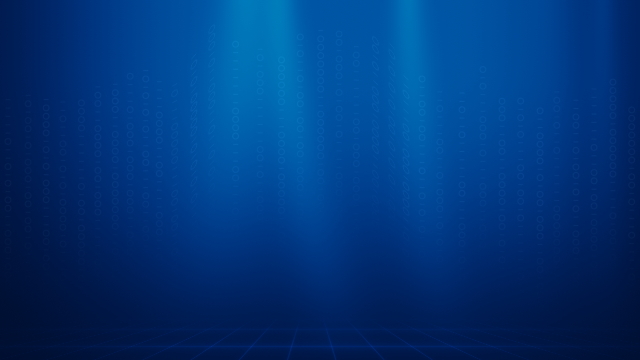
Give the GLSL for this background, as a WebGL 2 fragment shader.

```glsl
#version 300 es
precision highp float;
// Deep blue backdrop: soft light shafts fall from above onto a faint perspective grid,
// with columns of tiny rings and dashes. One scalar light level sums the gradients
// and shafts and is mapped to a blue ramp; marks and grid are added on top.

#define COLUMNS 35.0
#define ROW_STEP 0.0232
#define RING_RADIUS 0.0080
#define MARK_GAIN 0.5
#define AMBIENT 0.05
#define HORIZON 0.22
#define VANISH_X 0.487
#define TILE_WIDTH 0.0755
#define TILE_DEPTH 1.95
#define GRID_GAIN 0.75

uniform vec2 u_resolution;
out vec4 outColor;

float hash(vec2 p) {
    return fract(sin(dot(p, vec2(127.1, 311.7))) * 43758.5453);
}

float bump(float x, float center, float width) {
    float t = (x - center) / width;
    return exp(-t * t);
}

// Antialiased stroke from a distance and a half width, in canvas heights
float stroke(float dist, float halfWidth) {
    float pixel = 1.0 / u_resolution.y;
    return 1.0 - smoothstep(halfWidth - 0.5 * pixel, halfWidth + pixel, abs(dist));
}

// Shaft of light that leans, widens and dims on the way down
float shaft(vec2 uv, float top, float lean, float width, float gain, float decay) {
    float depth = 1.0 - uv.y;
    float center = top + lean * pow(depth, 1.5);
    float spread = 1.414 * width * (1.0 + 1.5 * depth);
    return gain * pow(uv.y, decay) * bump(uv.x, center, spread);
}

float lightLevel(vec2 uv) {
    float fall = 0.035 + 0.25 * smoothstep(-0.05, 0.83, uv.y);
    float leftSide = mix(0.17, 1.0, smoothstep(-0.05, 0.36, uv.x));
    float rightSide = mix(0.22, 1.0, 1.0 - smoothstep(0.7, 1.08, uv.x));
    float level = AMBIENT + fall * leftSide * rightSide;
    level += shaft(uv, 0.385, -0.07, 0.028, 0.145, 1.4);
    level += shaft(uv, 0.438, 0.10, 0.017, 0.125, 0.8);
    level += shaft(uv, 0.638, 0.06, 0.016, 0.115, 1.0);
    level += shaft(uv, 0.850, 0.02, 0.020, 0.02, 1.0);
    level += shaft(uv, 0.942, 0.01, 0.012, 0.04, 1.0);
    return level;
}

// Blue saturates before green along the ramp
vec3 blueRamp(float level) {
    return vec3(0.0, level, 0.825 * (1.0 - exp(-4.5 * level)));
}

// Unevenly spaced columns of rings and dashes, fading toward their lower ends
float marks(vec2 uv, float aspect) {
    float warped = uv.x + 0.027 * bump(uv.x, 0.30, 0.1) + 0.013 * bump(uv.x, 0.675, 0.05);
    float stretch = dFdx(warped) * u_resolution.x;
    float column = floor(warped * COLUMNS);
    float shift = 0.14 * (hash(vec2(column, 3.0)) - 0.5);
    float x = (fract(warped * COLUMNS) - 0.5 - shift) * aspect / (COLUMNS * stretch);
    float arch = 0.14 * (1.0 - smoothstep(0.1, 0.2, abs(uv.x - 0.46)));
    float top = 0.70 + arch + 0.12 * hash(vec2(column, 7.0));
    float below = top - uv.y;
    float row = floor(below / ROW_STEP);
    float y = (fract(below / ROW_STEP) - 0.5) * ROW_STEP;

    float ring = stroke(length(vec2(x, y)) - RING_RADIUS, 0.0007);
    float dash = stroke(y, 0.0007) * stroke(x, 0.75 * RING_RADIUS);
    float mark = mix(dash, ring, step(0.45, hash(vec2(column, row))));
    float fade = step(0.0, below) * (1.0 - smoothstep(0.28, 0.58, below));
    return mark * fade * mix(0.7, 1.0, hash(vec2(column, 11.0)));
}

// Floor grid converging on the horizon, with glow around each line
float floorGrid(vec2 uv, float aspect) {
    float drop = max(HORIZON - uv.y, 0.01);
    float tileX = (uv.x - VANISH_X) * HORIZON / (drop * TILE_WIDTH);
    float tileZ = 1.0 / (drop * TILE_DEPTH);
    float rail = abs(fract(tileX) - 0.5) * TILE_WIDTH * aspect * drop / HORIZON;
    float rung = abs(fract(tileZ - 0.31) - 0.5) * TILE_DEPTH * drop * drop;
    float lines = 0.5 * stroke(rail, 0.001) + 0.18 * exp(-rail / 0.006);
    lines += 0.2 * stroke(rung, 0.001) + 0.45 * exp(-rung / (0.05 * drop));
    float sides = mix(0.2, 1.0, 1.0 - smoothstep(0.1, 0.52, abs(uv.x - 0.5)));
    return lines * sides * (1.0 - smoothstep(0.03, 0.13, uv.y));
}

void main() {
    vec2 uv = gl_FragCoord.xy / u_resolution;
    float aspect = u_resolution.x / u_resolution.y;

    vec3 color = blueRamp(lightLevel(uv));
    color += MARK_GAIN * marks(uv, aspect) * vec3(0.06, 0.08, 0.08);
    color += GRID_GAIN * floorGrid(uv, aspect) * vec3(0.0, 0.09, 0.26);

    // Fine grain hides banding in the dark gradients
    color += (hash(gl_FragCoord.xy) - 0.5) / 255.0;
    outColor = vec4(clamp(color, 0.0, 1.0), 1.0);
}
```
